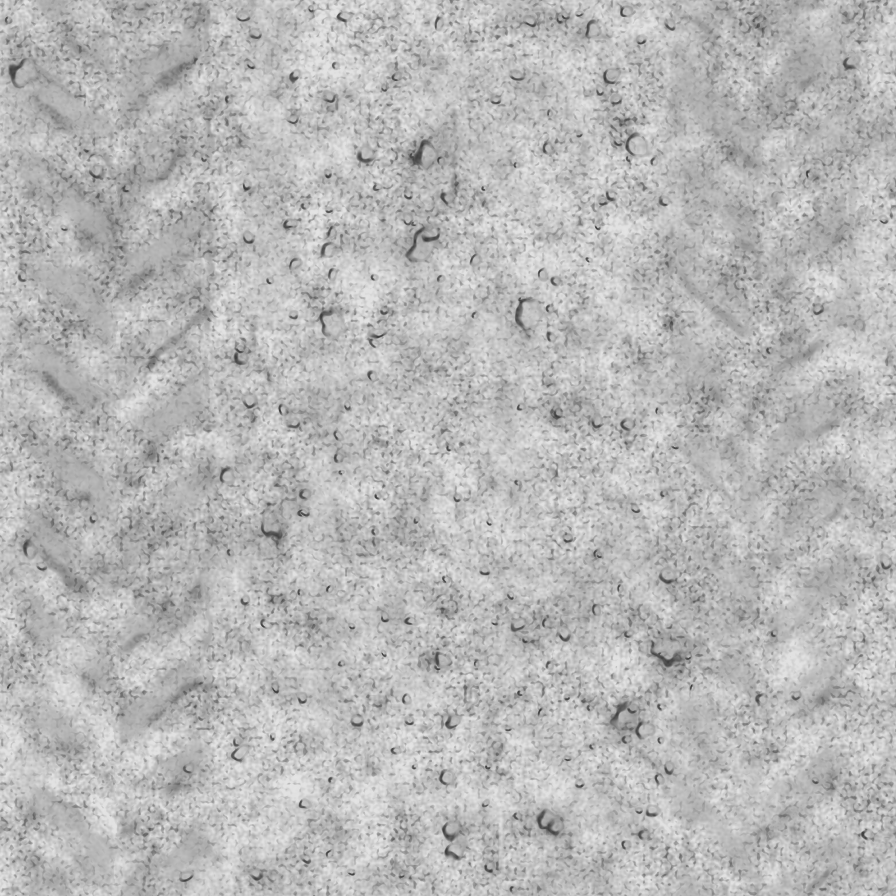
Reproduce this texture procedurally as a Shadertoy shader.

```glsl
// Pale grey sandy ground with two chevron tyre tracks and scattered pebbles.

const float SAND_TONE = 0.775;
const float TRACK_DROP = 0.055;      // how much darker the tracks are
const float GROOVE_TONE = 0.69;
const float PEBBLE_TONE = 0.72;
const float DARK_TONE = 0.22;
const float LIGHT_LIMIT = 0.88;
const vec2 TRACK_CENTRES = vec2(0.130, 0.850);
const vec2 TRACK_STRENGTH = vec2(1.0, 0.75);
const float TRACK_HALF_WIDTH = 0.108;
const float TREAD_COUNT = 10.0;
const float TREAD_SLOPE = 0.85;
const float GRAIN_SCALE = 230.0;
const int PEBBLE_LAYERS = 3;

vec2 hash2(vec2 p) {
    vec3 q = fract(p.xyx * vec3(0.1031, 0.1030, 0.0973));
    q += dot(q, q.yzx + 33.33);
    return fract((q.xx + q.yz) * q.zy);
}

vec2 gradientAt(vec2 cell) {
    float angle = 6.2832 * hash2(cell + 61.0).x;
    return vec2(cos(angle), sin(angle));
}

// Gradient noise, roughly -1 to 1
float noise(vec2 p) {
    vec2 i = floor(p), f = p - i;
    vec2 u = f * f * f * (f * (f * 6.0 - 15.0) + 10.0);
    vec2 e = vec2(0.0, 1.0);
    float low = mix(dot(gradientAt(i), f), dot(gradientAt(i + e.yx), f - e.yx), u.x);
    float high = mix(dot(gradientAt(i + e.xy), f - e.xy), dot(gradientAt(i + e.yy), f - e.yy), u.x);
    return 1.5 * mix(low, high, u.y);
}

float fbm(vec2 p) {
    float sum = 0.0, weight = 0.45;
    for (int i = 0; i < 4; i++) {
        sum += weight * noise(p);
        p = mat2(1.6, 1.2, -1.2, 1.6) * p + 17.3;
        weight *= 0.6;
    }
    return sum;
}

// Tyre track: x = inside, y = smooth groove, z = dark broken edge, w = light crest
vec4 tyreTrack(vec2 p, float centre, float roughness) {
    vec2 warp = vec2(fbm(p * 18.0 + 5.0), fbm(p * 18.0 + 40.0));
    float across = p.x - centre + 0.012 * warp.x;
    float arm = abs(across);
    float inside = 1.0 - smoothstep(TRACK_HALF_WIDTH - 0.014, TRACK_HALF_WIDTH + 0.012, arm);
    float stagger = across > 0.0 ? 0.5 : 0.0;
    float row = (p.y - TREAD_SLOPE * arm + 0.016 * warp.y) * TREAD_COUNT + stagger;
    float t = fract(row);
    float reach = smoothstep(0.002, 0.014, arm) * (1.0 - smoothstep(0.085, 0.104, arm));
    float wear = smoothstep(-0.40, 0.15, noise(p * 13.0 + 80.0));
    float groove = smoothstep(0.10, 0.20, t) * (1.0 - smoothstep(0.42, 0.56, t)) * reach * wear;
    float broken = smoothstep(-0.15, 0.45, noise(p * 24.0 + 9.0) + 0.5 * roughness);
    float edge = (1.0 - smoothstep(0.02, 0.11, abs(t - 0.13))) * reach * broken;
    edge += 0.35 * (1.0 - smoothstep(0.01, 0.06, abs(t - 0.50))) * reach * broken;
    float wall = 1.0 - smoothstep(0.001, 0.005, abs(arm - TRACK_HALF_WIDTH + 0.006));
    edge += 0.5 * wall * broken * step(0.0, across);
    float crest = smoothstep(0.55, 0.75, t) * (1.0 - smoothstep(0.85, 1.0, t)) * inside;
    return vec4(inside, groove, edge, crest);
}

// Pebbles: x = stone body, y = dark rim, z = soft shade around
vec3 pebbles(vec2 p, float cells, float seed) {
    vec3 result = vec3(0.0);
    vec2 home = floor(p * cells);
    vec2 wobble = vec2(noise(p * 75.0 + seed), noise(p * 75.0 + seed + 31.0));
    for (int k = 0; k < 9; k++) {
        vec2 cell = home + vec2(k % 3 - 1, k / 3 - 1);
        vec2 place = hash2(cell + seed), kind = hash2(cell + seed + 113.0);
        vec2 centre = (cell + 0.15 + 0.7 * place) / cells;
        float middle = smoothstep(0.23, 0.30, centre.x) * (1.0 - smoothstep(0.74, 0.82, centre.x));
        float chance = mix(0.05, 0.34, middle) + 0.35 * middle * noise(centre * 5.0 + 3.0);
        if (kind.x > chance) continue;
        float radius = mix(0.07, 0.16, kind.y * kind.y) / cells;
        float turn = 6.2832 * place.x;
        vec2 q = p - centre + 0.40 * radius * wobble;
        vec2 axis = vec2(cos(turn), sin(turn));
        vec2 local = vec2(dot(q, axis), dot(q, vec2(-axis.y, axis.x)) * mix(1.0, 1.5, place.y));
        float d = length(local) - radius;
        vec2 shadeSide = normalize(vec2(-0.8, -0.6) + 0.9 * axis);
        float facing = dot(q / max(length(q), 0.0001), shadeSide);
        float rimWidth = 0.0016 + 0.22 * radius;
        float rim = 1.0 - smoothstep(0.15 * rimWidth, rimWidth, abs(d));
        rim *= 0.18 + 0.82 * smoothstep(-0.1, 0.8, facing);
        float body = 1.0 - smoothstep(-0.0015, 0.0015, d);
        float shade = exp(-max(d, 0.0) / (0.8 * radius)) * (0.4 + 0.6 * smoothstep(-0.6, 0.8, facing));
        result = max(result, vec3(body, rim, shade));
    }
    return result;
}

void mainImage(out vec4 fragColor, in vec2 fragCoord) {
    vec2 p = fragCoord / iResolution.xy;

    // Sand: broad stains, crumbly patches and fine grain
    float broad = fbm(p * 4.0 + 2.0);
    float patches = fbm(p * 21.0 + 11.0);
    float grain = 0.65 * noise(p * GRAIN_SCALE) + 0.45 * noise(p * GRAIN_SCALE * 0.47 + 7.0);
    float specks = smoothstep(0.15, 0.75, noise(p * GRAIN_SCALE * 0.85 + 50.0) - 0.35 * patches);
    float crumbs = smoothstep(0.30, 0.75, noise(p * 62.0) - 0.5 * patches);
    float texture1 = 0.16 * grain - 0.20 * specks - 0.10 * crumbs;
    float tone = SAND_TONE + 0.11 * broad + 0.17 * patches;
    float grainAmount = 0.85 + 0.5 * clamp(noise(p * 15.0 + 90.0), -0.6, 0.6);

    // Tyre tracks
    float darkness = 0.0;
    for (int i = 0; i < 2; i++) {
        vec4 track = tyreTrack(p, TRACK_CENTRES[i], grain);
        float strength = TRACK_STRENGTH[i];
        tone += strength * (0.05 * track.w - TRACK_DROP * track.x);
        tone = mix(tone, GROOVE_TONE + 0.06 * patches, 0.75 * strength * track.y);
        grainAmount *= 1.0 - 0.65 * strength * track.y;
        darkness += 0.48 * strength * track.z * (0.65 + 0.6 * grain);
    }

    // Pebbles, from large and rare to small and common
    for (int i = 0; i < PEBBLE_LAYERS; i++) {
        float layer = float(i);
        vec3 stone = pebbles(p, 9.0 + 8.0 * layer, 20.0 + 37.0 * layer);
        tone -= 0.11 * stone.z * (1.0 - stone.x);
        tone = mix(tone, PEBBLE_TONE + 0.08 * patches, 0.7 * stone.x);
        grainAmount *= 1.0 - 0.55 * stone.x;
        darkness = max(darkness, 0.95 * stone.y * (0.85 + 0.3 * grain));
    }

    tone += texture1 * grainAmount;
    tone = mix(tone, DARK_TONE, clamp(darkness, 0.0, 0.95));
    tone = min(tone, LIGHT_LIMIT + 0.15 * (tone - LIGHT_LIMIT));
    fragColor = vec4(vec3(clamp(tone, 0.0, 1.0)), 1.0);
}
```
